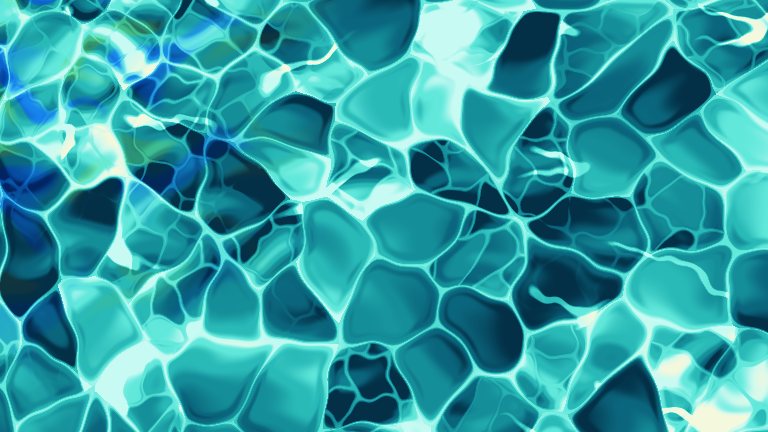
Give the GLSL for this texture, as a Shadertoy shader.

```glsl
// Turquoise pool water: warped refraction cells with bright caustic seams and glints.

vec2 hash2(vec2 c) {
    return fract(sin(vec2(dot(c, vec2(127.1, 311.7)), dot(c, vec2(269.5, 183.3)))) * 43758.5);
}

// Layered sines that bend the plane like a moving surface
vec2 warp(vec2 p, float amount) {
    float freq = 1.5;
    for (int i = 0; i < 4; i++) {
        p += amount / freq * sin(freq * p.yx + vec2(1.3, 4.1) * float(i + 1));
        freq *= 1.9;
    }
    return p;
}

// Cellular noise: xy = cell id, z = rounded distance to the cell border
vec3 cells(vec2 p) {
    vec2 base = floor(p), id = base, nearest = vec2(0.0);
    float best = 9.0;
    for (int y = -1; y <= 1; y++)
    for (int x = -1; x <= 1; x++) {
        vec2 c = base + vec2(x, y);
        vec2 r = c + hash2(c) - p;
        if (dot(r, r) < best) { best = dot(r, r); nearest = r; id = c; }
    }
    float sum = 0.0;
    for (int y = -2; y <= 2; y++)
    for (int x = -2; x <= 2; x++) {
        vec2 c = id + vec2(x, y);
        vec2 r = c + hash2(c) - p;
        vec2 across = r - nearest;
        if (dot(across, across) > 0.0001)
            sum += exp(-24.0 * dot(0.5 * (r + nearest), normalize(across)));
    }
    return vec3(id, -log(sum + 1e-9) / 24.0);
}

// Folded interference pattern, about -1 to 1
float ripple(vec2 p) {
    for (int i = 0; i < 4; i++)
        p += 0.65 * sin(p.yx * 1.5 + vec2(0.7, 2.3) * float(i));
    return 0.6 * sin(p.x * 1.3) + 0.4 * sin(p.y * 1.7 + p.x);
}

// Deep teal to pale foam
vec3 waterColor(float tone) {
    vec3 shades[6] = vec3[6](
        vec3(0.01, 0.19, 0.28), vec3(0.04, 0.40, 0.49), vec3(0.08, 0.56, 0.60),
        vec3(0.16, 0.73, 0.72), vec3(0.38, 0.91, 0.86), vec3(0.78, 0.98, 0.95));
    float stops[5] = float[5](0.15, 0.33, 0.53, 0.73, 0.92);
    vec3 color = shades[0];
    for (int i = 0; i < 5; i++)
        color = mix(color, shades[i + 1], smoothstep(stops[i] - 0.08, stops[i] + 0.08, tone));
    return color;
}

void mainImage(out vec4 fragColor, in vec2 fragCoord) {
    vec2 uv = fragCoord / iResolution.y;

    // Cells shrink and grow livelier toward the upper left
    float corner = smoothstep(0.85, 0.1, length((uv - vec2(0.08, 0.9)) * vec2(1.0, 0.9)));
    vec2 p = uv * 5.3 + vec2(-1.1, 0.7) * exp(-2.2 * vec2(uv.x, 1.0 - uv.y));

    // Large cells, each with its own depth and slope
    vec2 q = warp(p, 0.2);
    vec3 big = cells(q);
    vec2 rnd = hash2(big.xy + 17.0);
    vec2 slope = hash2(big.xy + 41.0) - 0.5;
    vec2 local = q - big.xy - hash2(big.xy);
    float activity = clamp(rnd.y * rnd.y + 0.5 * corner, 0.0, 1.0);
    float wave = ripple(p * mix(1.5, 2.8, activity) + rnd * 20.0);
    float tone = 0.04 + 0.72 * rnd.x + 0.7 * dot(local, slope);
    tone += wave * mix(0.1, 0.33, activity);

    // Small facets break up the lively cells
    vec3 small = cells(warp(p * 1.9 + 5.0, 0.26));
    float facet = smoothstep(0.3, 0.65, activity);
    tone += facet * (hash2(small.xy).x - 0.5) * 0.55 * smoothstep(0.0, 0.09, small.z);

    // Dark rims run beside the seams, glow swells along some of them
    float seamNoise = 0.5 + 0.5 * ripple(p * 1.1 + 9.0);
    tone -= 0.16 * exp(-pow((big.z - 0.1) / 0.045, 2.0)) * (1.0 - seamNoise);
    tone += 0.3 * seamNoise * exp(-max(big.z, 0.0) * 11.0);

    // Thin bright seams
    float width = mix(0.025, 0.06, seamNoise * seamNoise);
    float seam = smoothstep(width, 0.0, big.z) * mix(0.55, 1.0, seamNoise);
    float fineSeam = smoothstep(0.07, 0.0, small.z) * facet * 0.5;
    tone = mix(tone, 0.98, max(seam, fineSeam));

    // Glints where the folded surface peaks
    float peak = ripple(warp(p * 2.1 + 3.0, 0.3));
    float glint = smoothstep(0.83, 0.95, peak) * smoothstep(0.35, 0.6, rnd.y);
    tone += 0.6 * glint;
    vec3 color = waterColor(tone);

    // Blue and olive dispersion in the corner, warm cream in a few highlights
    float hue = ripple(p * 2.3 + 31.0);
    float midtone = smoothstep(0.95, 0.6, tone);
    color = mix(color, color * vec3(0.4, 0.6, 1.25) + vec3(0.0, 0.0, 0.1),
                0.75 * corner * midtone * smoothstep(0.3, 0.8, hue));
    color = mix(color, color * vec3(1.0, 0.95, 0.6) + vec3(0.16, 0.06, 0.0),
                0.7 * corner * midtone * smoothstep(-0.35, -0.8, hue));
    float warm = smoothstep(0.92, 1.1, tone) * smoothstep(0.1, 0.6, ripple(p * 0.9 + 14.0));
    color = mix(color, vec3(1.0, 0.97, 0.84), 0.8 * warm);

    fragColor = vec4(clamp(color, 0.0, 1.0), 1.0);
}
```
